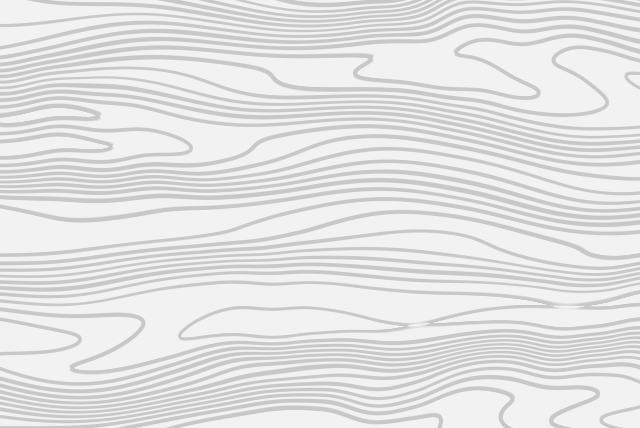
Write a WebGL 2 fragment shader that draws this texture.

```glsl
#version 300 es
precision highp float;
// Pale wood grain: grey lines are the level curves of a stretched noise field.
// Strong slow noise folds the levels into long pointed hairpins, and a vertical
// warp bends neighbouring lines together. Dividing by the slope sets line width.

uniform vec2 u_resolution;
out vec4 fragColor;

const vec3 PAPER = vec3(0.95);
const vec3 GRAIN = vec3(0.785);
const float LINES_PER_HEIGHT = 37.0;
const float FOLD_STRENGTH = 7.2;
const float THIN = 0.0024;      // half widths, in canvas heights
const float THICK = 0.0062;
const float MAX_FILL = 0.31;    // largest half width as a part of the spacing

float hash(vec2 cell) {
    vec3 v = fract(vec3(cell.xyx) * vec3(0.1031, 0.1030, 0.0973));
    v += dot(v, v.yzx + 33.33);
    return fract((v.x + v.y) * v.z);
}

// Dot product of a random unit direction with the offset from a cell corner
float corner(vec2 cell, vec2 offset) {
    float angle = 6.28318 * hash(cell);
    return dot(vec2(cos(angle), sin(angle)), offset);
}

// Gradient noise, roughly -0.7 to 0.7
float noise(vec2 p) {
    vec2 i = floor(p), f = p - i;
    vec2 s = f * f * f * (f * (f * 6.0 - 15.0) + 10.0);
    vec2 e = vec2(1.0, 0.0);
    float low = mix(corner(i, f), corner(i + e.xy, f - e.xy), s.x);
    float high = mix(corner(i + e.yx, f - e.yx), corner(i + e.xx, f - e.xx), s.x);
    return mix(low, high, s.y);
}

// Vertical shift: broad swells plus shorter ripples in a few places
float bend(vec2 p) {
    float swell = 0.09 * noise(p * vec2(1.7, 2.1) + vec2(13.2, 41.7));
    float place = smoothstep(-0.05, 0.4, noise(p * vec2(1.3, 2.4) + vec2(57.4, 8.3)));
    float ripple = 0.075 * noise(p * vec2(4.6, 2.6) + vec2(31.6, 72.1));
    return swell + place * ripple;
}

// Height field whose half-integer levels become grain lines
float grainField(vec2 p) {
    float y = p.y + bend(p);
    float fold = noise(vec2(p.x * 0.85, y * 6.0) + vec2(22.4, 17.3));
    float drift = noise(vec2(p.x * 1.9, y * 9.0) + vec2(64.8, 93.5));
    return y * LINES_PER_HEIGHT + FOLD_STRENGTH * fold + 0.9 * drift;
}

// Steepness of the field by forward differences
float slope(vec2 p, float level) {
    const float STEP = 0.0005;
    float dx = grainField(p + vec2(STEP, 0.0)) - level;
    float dy = grainField(p + vec2(0.0, STEP)) - level;
    return max(length(vec2(dx, dy)) / STEP, 0.5);
}

// Half width of one line, swelling and thinning along its length
float halfWidth(float x, float id, float steepness) {
    float along = 0.5 + 0.9 * noise(vec2(x * 2.3, id * 7.37 + 0.5));
    float weight = clamp(0.55 * along + 0.45 * hash(vec2(id + 90.0, 5.0)), 0.0, 1.0);
    return min(mix(THIN, THICK, weight), MAX_FILL / steepness);
}

void main() {
    vec2 p = gl_FragCoord.xy / u_resolution.y;
    float pixel = 1.0 / u_resolution.y;

    float level = grainField(p);
    float steepness = slope(p, level);
    float distanceToLine = abs(fract(level) - 0.5) / steepness;
    float width = halfWidth(p.x, floor(level), steepness);

    float ink = smoothstep(-0.7 * pixel, 0.7 * pixel, width - distanceToLine);
    fragColor = vec4(mix(PAPER, GRAIN, ink), 1.0);
}
```
